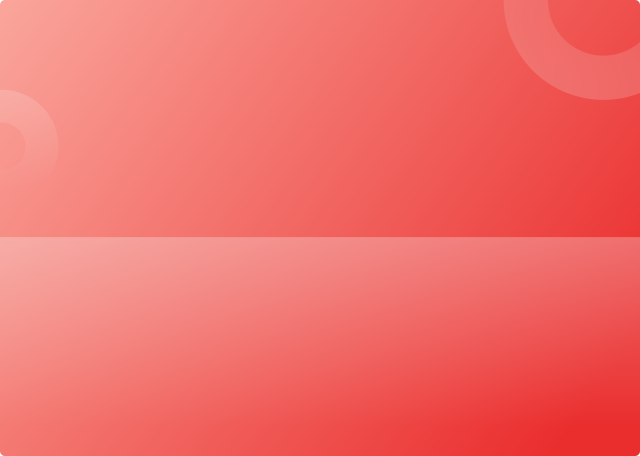
Give the GLSL for this background, as a Shadertoy shader.

```glsl
// A red studio backdrop: a diagonal pink-to-red wall above a floor lit from its far edge,
// with two translucent rings cut by the canvas border and softly rounded canvas corners.
// Lengths are in canvas heights; gradients run over the unit square.

#define LIGHT_RED vec3(0.980, 0.650, 0.610)
#define DEEP_RED vec3(0.918, 0.180, 0.180)
#define SHEEN_COLOR vec3(0.97)
#define GRADIENT_AXIS vec2(0.72, -0.38)
#define HORIZON 0.480
#define FLOOR_SHEEN 0.29
#define FLOOR_FADE_END 0.065
#define RING_SHEEN 0.18
#define CORNER_RADIUS 0.011

// Antialiased coverage of a signed distance (negative inside)
float coverage(float dist) {
    return clamp(0.5 - dist * iResolution.y, 0.0, 1.0);
}

float ringDistance(vec2 p, float innerRadius, float outerRadius) {
    float r = length(p);
    return max(r - outerRadius, innerRadius - r);
}

float roundedBoxDistance(vec2 p, vec2 halfSize, float radius) {
    vec2 q = abs(p) - halfSize + radius;
    return length(max(q, 0.0)) + min(max(q.x, q.y), 0.0) - radius;
}

void mainImage(out vec4 fragColor, in vec2 fragCoord) {
    vec2 uv = fragCoord / iResolution.xy;
    vec2 p = fragCoord / iResolution.y;
    float aspect = iResolution.x / iResolution.y;

    // Diagonal wall gradient, starting at the upper left
    float t = dot(uv - vec2(0.0, 1.0), GRADIENT_AXIS);
    vec3 color = mix(LIGHT_RED, DEEP_RED, clamp(t, 0.0, 1.0));

    // Large ring at the upper right, brighter toward its base
    float largeRing = coverage(ringDistance(p - vec2(0.943 * aspect, 1.0), 0.122, 0.219));
    float largeFade = mix(1.0, 0.65, smoothstep(0.78, 1.0, p.y));
    color = mix(color, SHEEN_COLOR, RING_SHEEN * largeFade * largeRing);

    // Small ring at the left, fading out downward
    float smallRing = coverage(ringDistance(p - vec2(0.004, 0.679), 0.052, 0.124));
    float smallFade = clamp((p.y - 0.59) / 0.21, 0.0, 1.0);
    color = mix(color, SHEEN_COLOR, RING_SHEEN * smallFade * smallRing);

    // Floor sheen, strongest at the horizon
    float floorFade = clamp((p.y - FLOOR_FADE_END) / (HORIZON - FLOOR_FADE_END), 0.0, 1.0);
    color = mix(color, SHEEN_COLOR, FLOOR_SHEEN * floorFade * coverage(p.y - HORIZON));

    // Rounded corners on white
    vec2 halfSize = 0.5 * vec2(aspect, 1.0);
    float card = coverage(roundedBoxDistance(p - halfSize, halfSize, CORNER_RADIUS));
    fragColor = vec4(mix(vec3(1.0), color, card), 1.0);
}
```
